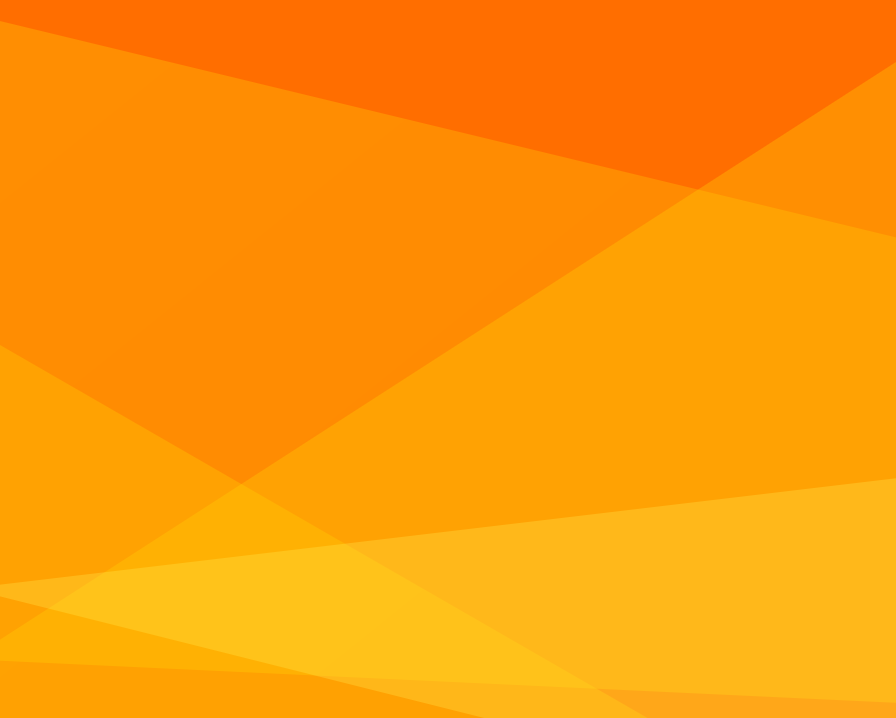
A WebGL 2 fragment shader for this background:

```glsl
#version 300 es
precision highp float;
// Overlapping translucent amber sheets on a flat orange ground.
// Each sheet is bounded by straight edges, given by their heights at the
// left and right sides of the canvas, and is blended over those below it.

uniform vec2 u_resolution;
out vec4 fragColor;

// Edges: height at the left side, height at the right side
const vec2 BROAD_TOP    = vec2(0.9707, 0.6694);
const vec2 CORNER_TOP   = vec2(0.5195, -0.1994);
const vec2 RISING_TOP   = vec2(0.1091, 0.9137);
const vec2 RISING_BASE  = vec2(0.0798, 0.0212);
const vec2 WEDGE_TOP    = vec2(0.1857, 0.3339);
const vec2 WEDGE_BASE   = vec2(0.1694, -0.1441);

// Colours and opacities
const vec3 GROUND = vec3(1.0, 0.431, 0.0);
const vec3 AMBER  = vec3(1.0, 0.82, 0.02);
const vec3 GOLD   = vec3(1.0, 0.78, 0.01);
const vec3 LEMON  = vec3(1.0, 0.925, 0.31);
const float BROAD_ALPHA  = 0.30;
const float BROAD_FADE   = 0.03;
const float CORNER_ALPHA = 0.37;
const float RISING_ALPHA = 0.33;
const float WEDGE_ALPHA  = 0.30;

// Smooth coverage of the region under a straight edge
float below(vec2 uv, vec2 edge) {
    float depth = mix(edge.x, edge.y, uv.x) - uv.y;
    float pixel = length(vec2(edge.y - edge.x, 1.0) / u_resolution);
    return clamp(depth / pixel + 0.5, 0.0, 1.0);
}

// Coverage of the region between two edges
float between(vec2 uv, vec2 top, vec2 base) {
    return below(uv, top) * (1.0 - below(uv, base));
}

void main() {
    vec2 uv = gl_FragCoord.xy / u_resolution;
    vec3 color = GROUND;

    // Broad sheet, fading slightly away from its upper left
    float fade = BROAD_FADE * clamp(0.4 + uv.y - uv.x - 0.5, -0.5, 0.7);
    color = mix(color, AMBER, (BROAD_ALPHA + fade) * below(uv, BROAD_TOP));

    // Lower left corner and the sheet rising to the right
    color = mix(color, GOLD, CORNER_ALPHA * below(uv, CORNER_TOP));
    color = mix(color, AMBER, RISING_ALPHA * between(uv, RISING_TOP, RISING_BASE));

    // Bright wedge on top
    color = mix(color, LEMON, WEDGE_ALPHA * between(uv, WEDGE_TOP, WEDGE_BASE));

    fragColor = vec4(color, 1.0);
}
```
